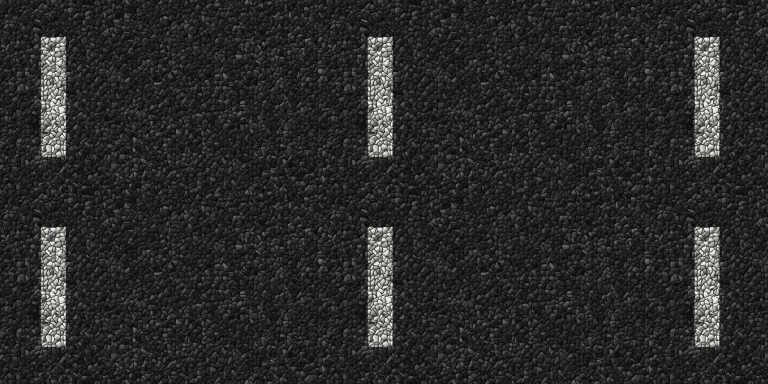
A Shadertoy shader for this texture:

```glsl
// Dark asphalt with two rows of white lane dashes, three across.
// Wrapped, warped Voronoi cells form the grit, each tinted and tilted to the
// light; the same relief breaks up the paint. Lengths are in canvas heights.

const vec2 TILE = vec2(0.851, 0.495);           // spacing of the dashes
const vec2 DASH_CENTER = vec2(0.1393, 0.2526);  // within one tile
const vec2 DASH_HALF = vec2(0.0322, 0.1563);
const vec2 STONES = vec2(76.0, 44.0);           // pebbles per tile
const vec2 PATCHES = vec2(10.0, 6.0);           // soft mottling per tile
const vec2 LIGHT = vec2(-0.6, 0.8);
const vec3 PIT = vec3(0.050, 0.050, 0.048);
const vec3 STONE_DARK = vec3(0.122, 0.122, 0.118);
const vec3 STONE_PALE = vec3(0.275, 0.273, 0.268);
const vec3 PAINT_PIT = vec3(0.15, 0.15, 0.145);
const vec3 PAINT = vec3(0.84, 0.84, 0.825);
const float CRACK = 0.30;        // width of the dark rim of a pebble
const float WARP = 0.9;          // bends the pebbles out of shape, in cells
const float RELIEF = 1.2;        // shading of the tilted faces
const float EDGE_WOBBLE = 0.002; // raggedness of the paint outline
const float EDGE_SOFT = 0.0012;
const int SAMPLES = 2;           // per axis, to smooth the fine grain

float hash(vec2 p) {
    return fract(sin(dot(p, vec2(127.1, 311.7))) * 43758.5453);
}

vec2 hash2(vec2 p) {
    return vec2(hash(p), hash(p + 57.3));
}

// Smooth value noise that repeats with the given period.
float wrappedNoise(vec2 p, vec2 period) {
    vec2 i = floor(p);
    vec2 f = smoothstep(0.0, 1.0, fract(p));
    float low = mix(hash(mod(i, period)),
                    hash(mod(i + vec2(1.0, 0.0), period)), f.x);
    float high = mix(hash(mod(i + vec2(0.0, 1.0), period)),
                     hash(mod(i + 1.0, period)), f.x);
    return mix(low, high, f.y);
}

// Nearest pebble: offset from its centre (xy), rim distance (z), random id (w).
vec4 pebble(vec2 p) {
    vec2 cell = floor(p);
    float nearest = 8.0;
    float second = 8.0;
    vec2 offset = vec2(0.0);
    float id = 0.0;
    for (int y = -1; y <= 1; y++) {
        for (int x = -1; x <= 1; x++) {
            vec2 neighbour = cell + vec2(x, y);
            vec2 key = mod(neighbour, STONES);
            vec2 r = p - neighbour - hash2(key);
            float d = length(r);
            if (d < nearest) {
                second = nearest;
                nearest = d;
                offset = r;
                id = hash(key + 19.7);
            } else {
                second = min(second, d);
            }
        }
    }
    return vec4(offset, second - nearest, id);
}

float boxDistance(vec2 p, vec2 halfSize) {
    vec2 d = abs(p) - halfSize;
    return length(max(d, 0.0)) + min(max(d.x, d.y), 0.0);
}

vec3 road(vec2 p) {
    vec2 tile = fract(p / TILE);
    vec2 grid = tile * STONES;
    vec2 warp = vec2(wrappedNoise(grid, STONES),
                     wrappedNoise(mod(grid + 11.0, STONES), STONES)) - 0.5;
    vec4 stone = pebble(grid + WARP * warp);
    float grain = wrappedNoise(grid * 2.0, STONES * 2.0);
    float body = smoothstep(0.0, CRACK, stone.z + 0.12 * (grain - 0.3));
    float facing = clamp(1.0 + RELIEF * dot(stone.xy, LIGHT), 0.35, 1.7);

    // Bare asphalt: dark grit with some paler chips
    float mottle = mix(0.92, 1.08, wrappedNoise(tile * PATCHES, PATCHES));
    vec3 tone = mix(STONE_DARK, STONE_PALE, stone.w * stone.w);
    vec3 asphalt = mix(PIT, tone * facing * mottle, body);

    // Paint sits on the pebble tops and leaves gaps and far sides dark
    vec3 coat = PAINT * mix(0.65, 1.05, stone.w) * mix(1.0, facing, 0.8);
    vec3 painted = mix(PAINT_PIT, coat, body);

    float edge = boxDistance(tile * TILE - DASH_CENTER, DASH_HALF);
    edge += EDGE_WOBBLE * (stone.w - 0.5);
    float mask = 1.0 - smoothstep(-EDGE_SOFT, EDGE_SOFT, edge);
    return mix(asphalt, min(painted, 0.92), mask);
}

void mainImage(out vec4 fragColor, in vec2 fragCoord) {
    vec3 total = vec3(0.0);
    for (int y = 0; y < SAMPLES; y++) {
        for (int x = 0; x < SAMPLES; x++) {
            vec2 shift = (vec2(x, y) + 0.5) / float(SAMPLES) - 0.5;
            total += road((fragCoord + shift) / iResolution.y);
        }
    }
    fragColor = vec4(total / float(SAMPLES * SAMPLES), 1.0);
}
```
